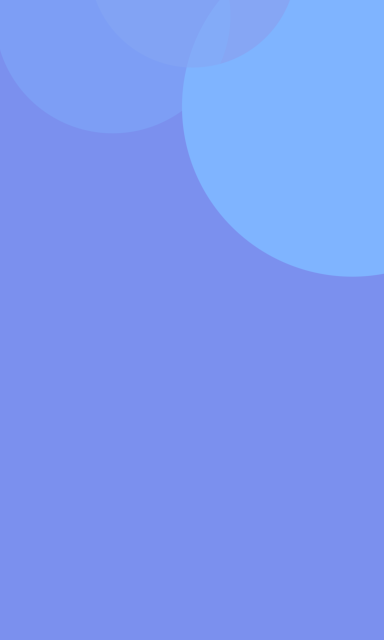
This background is drawn by a Shadertoy shader. Its source:

```glsl
// Flat periwinkle background with three overlapping discs near the top.
// Each disc is a distance function blended over the last; the two upper
// discs are translucent, so their overlaps show through.

#define ASPECT 0.599                       // design width over height
#define BASE_COLOR vec3(0.482, 0.565, 0.933)
#define SKY_COLOR vec3(0.498, 0.704, 1.0)
#define HAZE_COLOR vec3(0.541, 0.616, 0.925)
#define HAZE_ALPHA 0.6
#define VEIL_ALPHA 0.4

// Discs as centre x, centre y, radius, in units of the canvas height
#define SKY_DISC vec3(0.5495, 0.8333, 0.2656)
#define HAZE_DISC vec3(0.3008, 1.0560, 0.1615)
#define VEIL_DISC vec3(0.1758, 0.9753, 0.1836)

// Antialiased coverage of a disc
float discMask(vec2 p, vec3 disc, float edge) {
    float dist = length(p - disc.xy) - disc.z;
    return 1.0 - smoothstep(-edge, edge, dist);
}

void mainImage(out vec4 fragColor, in vec2 fragCoord) {
    vec2 p = fragCoord / iResolution.xy * vec2(ASPECT, 1.0);
    float edge = 0.75 / iResolution.y;

    // Opaque sky disc, then the haze disc, then the veil across both
    vec3 color = BASE_COLOR;
    color = mix(color, SKY_COLOR, discMask(p, SKY_DISC, edge));
    color = mix(color, HAZE_COLOR, HAZE_ALPHA * discMask(p, HAZE_DISC, edge));
    color = mix(color, SKY_COLOR, VEIL_ALPHA * discMask(p, VEIL_DISC, edge));

    fragColor = vec4(color, 1.0);
}
```
